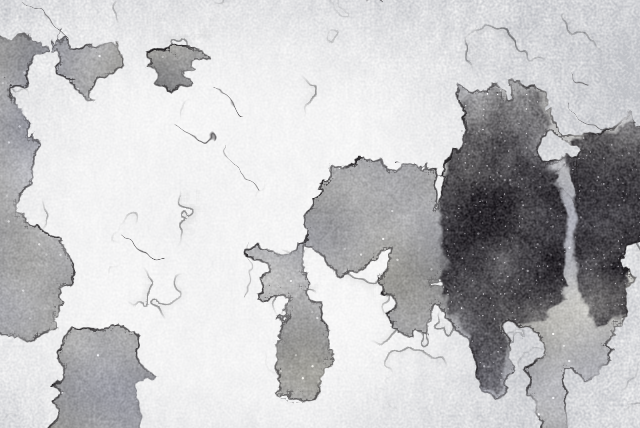
Give the GLSL for this texture, as a Shadertoy shader.

```glsl
// Weathered wall: white paint peeling off grey and soot-dark plaster.

const vec3 PAINT_WHITE = vec3(0.958, 0.958, 0.960);
const vec3 PAINT_SHADE = vec3(0.812, 0.817, 0.832);
const vec3 PLASTER = vec3(0.640, 0.640, 0.647);
const vec3 SOOT = vec3(0.165, 0.155, 0.175);
const vec3 SHADOW = vec3(0.12, 0.11, 0.12);

// Bare areas: centre.xy, half size.zw, in canvas heights
const vec4 GREY[11] = vec4[11](
    vec4(1.325, 0.47, 0.04, 0.20), vec4(1.355, 0.235, 0.08, 0.12),
    vec4(1.29, 0.05, 0.05, 0.10), vec4(0.86, 0.51, 0.125, 0.10),
    vec4(0.97, 0.40, 0.045, 0.18), vec4(0.635, 0.378, 0.055, 0.058),
    vec4(0.72, 0.205, 0.048, 0.11), vec4(0.02, 0.54, 0.06, 0.12),
    vec4(0.03, 0.34, 0.09, 0.13), vec4(0.0, 0.72, 0.04, 0.11),
    vec4(0.235, 0.08, 0.09, 0.15));
const vec4 DARK[3] = vec4[3](
    vec4(1.174, 0.521, 0.135, 0.265), vec4(1.13, 0.22, 0.05, 0.12),
    vec4(1.437, 0.49, 0.09, 0.24));
const vec3 DARK_TAPER = vec3(-0.18, 0.25, 0.35);
const vec3 DARK_TILT = vec3(0.05, -0.2, 0.4);

vec2 hash2(vec2 p) {
    vec3 q = fract(p.xyx * vec3(0.1031, 0.1030, 0.0973));
    q += dot(q, q.yzx + 33.33);
    return fract((q.xx + q.yz) * q.zy);
}

float corner(vec2 cell, vec2 f, vec2 o) {
    return dot(hash2(cell + o) * 2.0 - 1.0, f - o);
}

float gradientNoise(vec2 p) {
    vec2 i = floor(p), f = p - i;
    vec2 u = f * f * f * (f * (f * 6.0 - 15.0) + 10.0);
    return mix(mix(corner(i, f, vec2(0, 0)), corner(i, f, vec2(1, 0)), u.x),
               mix(corner(i, f, vec2(0, 1)), corner(i, f, vec2(1, 1)), u.x), u.y);
}

float fbm(vec2 p) {
    float sum = 0.0, amp = 1.0;
    for (int i = 0; i < 5; i++) {
        sum += amp * gradientNoise(p);
        p = mat2(1.6, 1.2, -1.2, 1.6) * p + 17.3;
        amp *= 0.55;
    }
    return sum;
}

vec2 wobble(vec2 p, float freq, float amp) {
    return amp * vec2(gradientNoise(p * freq + 5.0), gradientNoise(p * freq + 41.0));
}

vec2 ragged(vec2 p) {
    return p + wobble(p, 4.5, 0.07) + wobble(p, 15.0, 0.025)
             + wobble(p, 40.0, 0.011) + wobble(p, 100.0, 0.005);
}

// Creased noise that pulls an outline into sharp points
float points(vec2 p, float freq, float amp) {
    return amp * (abs(gradientNoise(p * freq + 23.0)) - 0.17);
}

float smoothUnion(float a, float b, float k) {
    float h = max(k - abs(a - b), 0.0) / k;
    return min(a, b) - 0.25 * h * h * k;
}

// Tilted, tapered box with cut corners; a positive taper widens the top
float flake(vec2 p, vec4 box, float taper, float tilt) {
    vec2 q = p - box.xy;
    q.y -= tilt * q.x;
    vec2 size = vec2(box.z * (1.0 + taper * clamp(q.y / box.w, -1.0, 1.0)), box.w);
    q = abs(q);
    float cut = (dot(q / size, vec2(1.0)) - 1.72) * size.x * size.y / length(size);
    return max(max(q.x - size.x, q.y - size.y), cut);
}

float darkArea(vec2 p) {
    float d = 1e3;
    for (int i = 0; i < 3; i++)
        d = smoothUnion(d, flake(p, DARK[i], DARK_TAPER[i], DARK_TILT[i]), 0.02);
    return d;
}

float bareArea(vec2 p) {
    float d = darkArea(p);
    for (int i = 0; i < 11; i++) {
        vec2 h = hash2(vec2(i, 3)) - 0.5;
        d = smoothUnion(d, flake(p, GREY[i], 0.6 * h.x, 0.8 * h.y), 0.015);
    }
    // Row of small pointed tears near the top
    for (int i = 0; i < 3; i++) {
        vec2 h = hash2(vec2(i, 9));
        vec4 tear = vec4(0.03 + 0.18 * float(i), 0.80 + 0.04 * h.x, 0.04, 0.045 + 0.03 * h.y);
        d = min(d, flake(p, tear, 0.8, h.y - 0.5));
    }
    return d + points(p, 7.0, 0.12) + points(p, 19.0, 0.035) + points(p, 47.0, 0.012);
}

// Tapering, mostly upright fissures of varied strength
float cracks(vec2 p, float px) {
    vec2 q = p + wobble(p, 13.0, 0.04) + wobble(p, 45.0, 0.014);
    float ink = 0.0;
    for (int i = 0; i < 14; i++) {
        vec2 start = hash2(vec2(i, 21)) * vec2(1.5, 1.0);
        vec2 h = hash2(vec2(i, 57));
        float angle = 1.57 + (h.x - 0.5) * 2.4;
        vec2 along = vec2(cos(angle), sin(angle)) * mix(0.05, 0.17, h.y);
        float t = clamp(dot(q - start, along) / dot(along, along), 0.0, 1.0);
        float d = length(q - start - along * t) - 0.0014 * (1.0 - t);
        ink = max(ink, (1.0 - smoothstep(-px, px, d)) * mix(0.15, 0.85, h.x * h.x));
    }
    return ink;
}

// Sparse small dots, one per chosen cell
float specks(vec2 p, float freq, float share) {
    vec2 cell = floor(p * freq), h = hash2(cell + 4.0);
    vec2 spot = 0.3 + 0.4 * hash2(cell + 71.0);
    return step(1.0 - share, h.x) * h.y * (1.0 - smoothstep(0.1, 0.32, length(fract(p * freq) - spot)));
}

// Turns a field value into a distance in canvas heights
float fieldDistance(float f, float px) {
    return f * px / max(fwidth(f), 1e-5);
}

vec3 paintColor(vec2 p, float px) {
    float edge = smoothstep(0.35, 0.95, length((p - vec2(0.55, 0.45)) * vec2(1.0, 1.2)));
    float dirt = 0.9 * edge + 0.5 * fbm(p * 3.0) * (0.25 + edge);
    dirt += (0.2 + 0.5 * edge) * (0.6 * fbm(p * vec2(38.0, 22.0)) + 1.3 * gradientNoise(p * 160.0));
    vec3 col = mix(PAINT_WHITE, PAINT_SHADE, clamp(dirt, -0.15, 1.4));
    // Faint broken ledges between old coats
    float ledge = fieldDistance(fbm(p * 2.6 + 8.0), px);
    float line = 1.0 - smoothstep(0.0004, 0.0028, abs(ledge));
    float side = step(0.0, ledge) * (1.0 - smoothstep(0.0, 0.02, ledge));
    float broken = smoothstep(0.0, 0.3, gradientNoise(p * 7.0 + 60.0));
    col -= (0.33 * line + 0.05 * side) * broken;
    return mix(col, SHADOW, cracks(p, px));
}

vec3 plasterColor(vec2 p, float dark) {
    float mottling = fbm(p * 7.0);
    float grain = 0.8 * gradientNoise(p * 170.0) + 0.5 * gradientNoise(p * 80.0);
    vec3 col = PLASTER + 0.2 * gradientNoise(p * 4.0 + 12.0) + 0.09 * mottling;
    col += vec3(0.03, 0.02, -0.04) * gradientNoise(p * 5.0 + 30.0);
    col += 0.08 * smoothstep(1.2, 1.35, p.x);
    // Soot is thickest mid-height and thins toward both ends
    float soot = mix(0.30, 0.90, smoothstep(0.82, 0.53, p.y));
    soot -= 0.36 * smoothstep(0.48, 0.18, p.y) + 0.4 * mottling;
    col = mix(col, SOOT, dark * clamp(soot, 0.0, 1.0)) + (0.13 + 0.09 * dark) * grain;
    return col + 0.3 * specks(p, 80.0, 0.04) + 0.4 * dark * specks(p, 120.0, 0.12);
}

void mainImage(out vec4 fragColor, in vec2 fragCoord) {
    float px = 1.0 / iResolution.y;
    vec2 p = fragCoord * px;
    vec2 q = ragged(p);
    float d = bareArea(q);
    float dist = fieldDistance(d, px);
    float dark = 1.0 - smoothstep(-0.008, 0.005, darkArea(q) + points(q, 19.0, 0.035));

    // Curled paint above and to the left casts a thin shadow, with a broken rim
    float lip = smoothstep(0.0, 0.003, bareArea(q + vec2(-0.003, 0.005)));
    float rim = 0.75 * smoothstep(-0.005, -0.002, dist);
    float depth = 0.6 + 1.2 * gradientNoise(p * 14.0);
    vec3 bare = mix(plasterColor(p, dark), SHADOW, max(lip, rim) * clamp(depth, 0.1, 0.95));

    float cover = smoothstep(-0.7 * px, 0.7 * px, dist);
    vec3 col = mix(bare, paintColor(p, px), cover);
    fragColor = vec4(clamp(col, 0.0, 1.0), 1.0);
}
```
